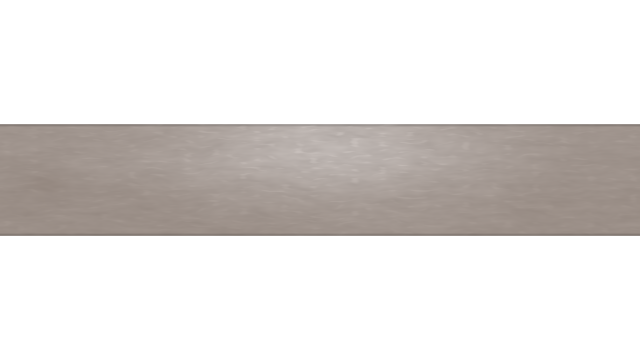
A Shadertoy shader for this texture:

```glsl
// A pale taupe wooden plank lies across a white ground, lit by a soft sheen.
// Its grain is stretched, warped gradient noise on a wrapping lattice, so the
// canvas tiles; the sheen uses a periodic distance along the plank.

const float PI = 3.14159265;
const vec3 WHITE = vec3(1.0);
const vec3 WOOD = vec3(0.593, 0.545, 0.515);
const vec3 SHEEN = vec3(0.735, 0.705, 0.69);
const float PLANK_BOTTOM = 0.345;
const float PLANK_TOP = 0.655;

// Integer hash of a lattice cell, giving a unit gradient direction.
vec2 gradientAt(vec2 cell, vec2 period, float seed) {
    uvec2 c = uvec2(mod(cell, period));
    uint h = c.x * 1597334677u ^ c.y * 3812015801u ^ uint(seed) * 2798796415u;
    h = (h ^ (h >> 16)) * 2146121005u;
    h = (h ^ (h >> 15)) * 2221713035u;
    h ^= h >> 16;
    float angle = 2.0 * PI * float(h & 65535u) / 65536.0;
    return vec2(cos(angle), sin(angle));
}

// Gradient noise, about -0.7 to 0.7, that repeats over the unit square.
float wrapNoise(vec2 uv, vec2 period, float seed) {
    vec2 p = uv * period;
    vec2 cell = floor(p);
    vec2 f = p - cell;
    vec2 w = f * f * f * (f * (f * 6.0 - 15.0) + 10.0);
    vec2 e = vec2(1.0, 0.0);
    float a = dot(gradientAt(cell, period, seed), f);
    float b = dot(gradientAt(cell + e.xy, period, seed), f - e.xy);
    float c = dot(gradientAt(cell + e.yx, period, seed), f - e.yx);
    float d = dot(gradientAt(cell + e.xx, period, seed), f - e.xx);
    return mix(mix(a, b, w.x), mix(c, d, w.x), w.y);
}

// Sum of streak layers, each finer and shorter than the last.
float grain(vec2 uv, vec2 period, float seed) {
    float sum = 0.0;
    float weight = 0.5;
    for (int i = 0; i < 3; i++) {
        sum += weight * wrapNoise(uv, period, seed + float(i));
        period = floor(period * vec2(2.0, 1.7));
        weight *= 0.85;
    }
    return sum;
}

// Soft elliptical light that repeats horizontally.
float softLight(vec2 uv, vec2 center, vec2 size) {
    vec2 d = vec2(sin(PI * (uv.x - center.x)) / PI, uv.y - center.y) / size;
    return exp(-dot(d, d));
}

// Antialiased horizontal band.
float band(float y, float bottom, float top, float blur) {
    return smoothstep(bottom - blur, bottom + blur, y)
         * (1.0 - smoothstep(top - blur, top + blur, y));
}

vec3 woodColor(vec2 uv) {
    // Gentle waviness bends the fibres.
    float bend = 0.010 * wrapNoise(uv, vec2(9.0, 14.0), 11.0)
               + 0.004 * wrapNoise(uv, vec2(30.0, 36.0), 12.0);
    vec2 warped = uv + vec2(0.0, bend);

    float light = softLight(uv, vec2(0.52, 0.605), vec2(0.25, 0.18));
    float fibres = grain(warped, vec2(14.0, 46.0), 21.0);
    float flecks = wrapNoise(warped, vec2(46.0, 112.0), 31.0);
    float patches = wrapNoise(warped, vec2(5.0, 12.0), 41.0);
    float knot = softLight(uv, vec2(0.07, 0.49), vec2(0.035, 0.025));

    vec3 color = mix(WOOD, SHEEN, light);
    color += fibres * mix(0.032, 0.060, light);
    color += smoothstep(0.15, 0.55, flecks) * mix(0.012, 0.045, light);
    color += patches * vec3(0.022, 0.024, 0.026);
    return color - knot * vec3(0.025, 0.028, 0.030);
}

void mainImage(out vec4 fragColor, in vec2 fragCoord) {
    vec2 uv = fragCoord / iResolution.xy;
    float blur = max(0.0012, 0.6 / iResolution.y);

    // Narrow shaded bevel along both long sides.
    float edgeDistance = min(uv.y - PLANK_BOTTOM, PLANK_TOP - uv.y);
    float bevel = 1.0 - smoothstep(0.002, 0.009, edgeDistance);
    vec3 plank = woodColor(uv) * (1.0 - 0.16 * bevel);

    float cover = band(uv.y, PLANK_BOTTOM, PLANK_TOP, blur);
    fragColor = vec4(mix(WHITE, plank, cover), 1.0);
}
```
